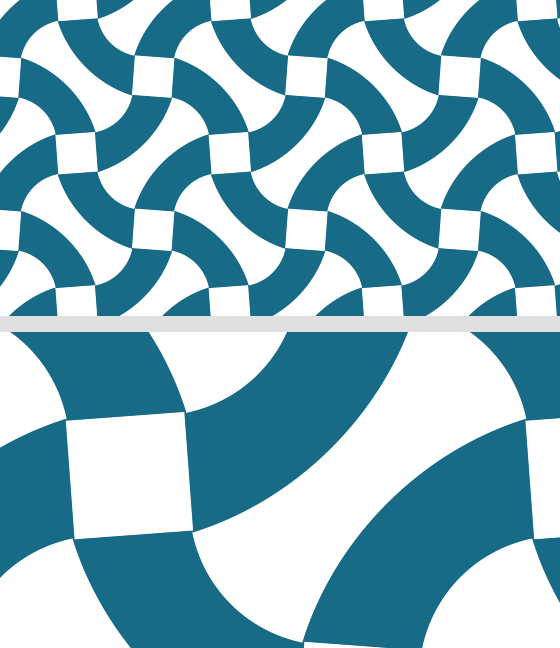
Top, the full canvas; bottom, a detail of the centre.
Give the GLSL for this pattern, as a Shadertoy shader.

```glsl
// Two families of wavy bands woven on a checkered lattice, white where they cross.
// Even lattice nodes carry two opposite quarter arcs, turned on alternate nodes;
// odd nodes cut out a slightly tilted square. Everything is a signed distance.

#define PITCH 0.24242        // lattice step, in canvas heights
#define ARC_RADIUS 1.017     // the rest is in lattice steps
#define END_HALF_WIDTH 0.2855
#define WAIST_NARROWING 0.0592
#define SQUARE_HALF 0.2585
#define SQUARE_TILT 0.074    // radians
#define BAND_COLOR vec3(0.09, 0.42, 0.53)
#define GROUND_COLOR vec3(1.0)

// Arc band that is a little thinner halfway along each quarter
float arcBand(vec2 p) {
    float halfway = 2.0 * abs(p.x * p.y) / max(dot(p, p), 1e-6);
    float halfWidth = END_HALF_WIDTH - WAIST_NARROWING * halfway;
    return abs(length(p) - ARC_RADIUS) - halfWidth;
}

float tiltedSquare(vec2 p, float angle) {
    float c = cos(angle), s = sin(angle);
    vec2 r = abs(vec2(c * p.x + s * p.y, c * p.y - s * p.x));
    return max(r.x, r.y) - SQUARE_HALF;
}

void mainImage(out vec4 fragColor, in vec2 fragCoord) {
    // Lattice starts at the top left corner, y points up
    vec2 p = vec2(fragCoord.x, fragCoord.y - iResolution.y) / (iResolution.y * PITCH);
    float pixel = 1.0 / (iResolution.y * PITCH);

    float bands = 10.0, squares = 10.0;
    for (int j = -1; j <= 1; j++) {
        for (int i = -1; i <= 1; i++) {
            vec2 node = round(p) + vec2(i, j);
            vec2 d = p - node;
            float turn = 1.0 - 2.0 * mod(node.x, 2.0);  // +1 on even columns
            if (mod(node.x + node.y, 2.0) > 0.5) {
                squares = min(squares, tiltedSquare(d, -turn * SQUARE_TILT));
            } else if (turn * d.x * d.y >= 0.0) {
                bands = min(bands, arcBand(d));
            }
        }
    }

    // Bands with the crossings cut out
    float shape = max(bands, -squares);
    float ink = 1.0 - smoothstep(-0.6 * pixel, 0.6 * pixel, shape);
    fragColor = vec4(mix(GROUND_COLOR, BAND_COLOR, ink), 1.0);
}
```
